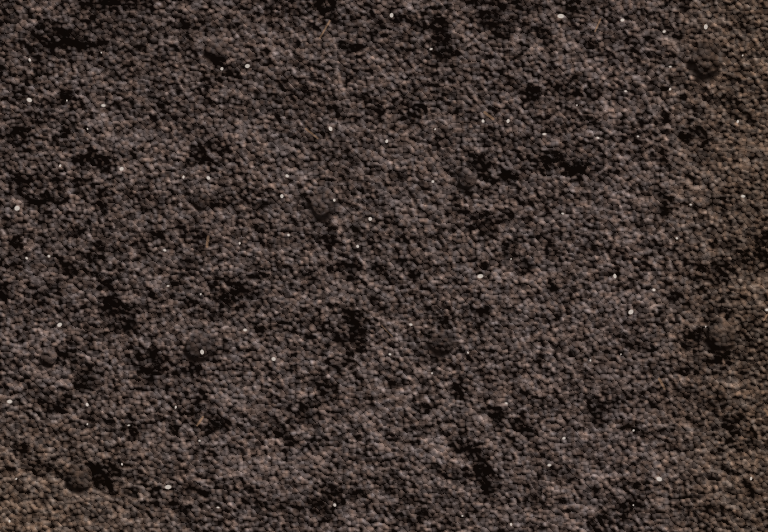
Give the GLSL for this texture, as a WebGL 1 fragment shader.

```glsl
precision highp float;
// Dark crumbly soil lit from above right: fine embossed noise, cellular grains
// and crevices give a brightness, which a brown ramp turns into colour.
// Clods with cast shadows, pale specks and bits of straw are scattered on top.

uniform vec2 u_resolution;

const vec2 LIGHT = vec2(0.4, 0.917);
const float MEAN_TONE = 0.262;
const float COARSE_FREQ = 9.0;      // cells per canvas height
const float COARSE_WEIGHT = 0.075;
const float WEIGHT_GAIN = 1.4;
const float GRAIN_FREQ = 112.0;
const float GRAIN_DEPTH = 0.24;
const float CRUMB_FREQ = 150.0;
const float CRUMB_DEPTH = 0.22;
const float CREVICE_DEPTH = 0.17;
const float CLOD_FREQ = 4.0;
const float CLOD_SHARE = 0.55;
const float SPECK_FREQ = 14.0;
const float SPECK_SHARE = 0.28;
const float STRAW_FREQ = 6.0;
const float STRAW_SHARE = 0.38;
const vec3 RAMP_SCALE = vec3(1.0, 0.89, 0.85);
const vec3 RAMP_SHIFT = vec3(0.0, -0.014, -0.02);
const vec3 SPECK_COLOR = vec3(0.82, 0.78, 0.74);
const vec3 STRAW_COLOR = vec3(0.60, 0.47, 0.37);

float hash(vec2 p) {
  vec3 q = fract(p.xyx * 0.1031);
  q += dot(q, q.yzx + 33.33);
  return fract((q.x + q.y) * q.z);
}

vec2 hash2(vec2 p) {
  return vec2(hash(p + 17.3), hash(p + 71.9));
}

float noise(vec2 p) {
  vec2 i = floor(p);
  vec2 f = fract(p);
  f = f * f * (3.0 - 2.0 * f);
  float low = mix(hash(i), hash(i + vec2(1.0, 0.0)), f.x);
  float high = mix(hash(i + vec2(0.0, 1.0)), hash(i + vec2(1.0, 1.0)), f.x);
  return mix(low, high, f.y);
}

// Light minus shade of a noise relief, from clumps down to crumbs.
float relief(vec2 p) {
  float sum = 0.0;
  float weight = COARSE_WEIGHT;
  float freq = COARSE_FREQ;
  mat2 turn = mat2(1.0);
  for (int i = 0; i < 5; i++) {
    vec2 q = turn * p * freq + float(i) * 19.7 + 40.0;
    sum += weight * (noise(q) - noise(q + turn * LIGHT * 0.6));
    turn *= mat2(0.8, 0.6, -0.6, 0.8);
    freq *= 2.07;
    weight *= WEIGHT_GAIN;
  }
  return sum;
}

// Round grains: bright towards the light, dark in the gaps.
float grains(vec2 p) {
  vec2 cell = floor(p);
  vec2 nearest = vec2(2.0);
  for (int y = -1; y <= 1; y++) {
    for (int x = -1; x <= 1; x++) {
      vec2 id = cell + vec2(float(x), float(y));
      vec2 d = p - id - hash2(id);
      if (dot(d, d) < dot(nearest, nearest)) nearest = d;
    }
  }
  return 0.6 * dot(nearest, LIGHT) + 0.22 - dot(nearest, nearest);
}

// Small black gaps between the clumps, ragged at the rim.
float crevices(vec2 p) {
  vec2 ragged = p + 0.012 * vec2(noise(p * 70.0), noise(p * 70.0 + 50.0));
  float depth = 0.6 * noise(ragged * 24.0 + 60.0) + 0.4 * noise(ragged * 51.0 + 90.0);
  return smoothstep(0.6, 0.78, depth);
}

// Darkens the ground below a clod and paints its rounded body.
float addClods(float tone, vec2 p, float texture) {
  vec2 cell = floor(p * CLOD_FREQ);
  vec2 center = (cell + 0.3 + 0.4 * hash2(cell + 5.0)) / CLOD_FREQ;
  float radius = mix(0.012, 0.034, hash(cell + 31.0));
  vec2 d = (p - center) / radius;
  d += 0.35 * (vec2(noise(p * 65.0), noise(p * 65.0 + 30.0)) - 0.5);
  float present = step(hash(cell + 53.0), CLOD_SHARE);
  float shadow = 1.0 - smoothstep(0.75, 1.1, length(d + LIGHT * 0.45));
  float body = 1.0 - smoothstep(0.85, 1.0, length(d));
  tone = mix(tone, 0.05, 0.9 * shadow * present);
  float bodyTone = 0.23 + 0.11 * dot(d, LIGHT) + 0.6 * texture;
  return mix(tone, bodyTone, body * present);
}

float speckMask(vec2 p, float pixel) {
  vec2 cell = floor(p * SPECK_FREQ);
  vec2 d = p - (cell + 0.15 + 0.7 * hash2(cell + 9.0)) / SPECK_FREQ;
  d.x *= mix(0.6, 1.4, hash(cell + 12.0));
  d.y += 0.5 * d.x * (hash(cell + 15.0) - 0.5);
  float radius = mix(0.0018, 0.005, pow(hash(cell + 23.0), 2.0));
  float present = step(hash(cell + 47.0), SPECK_SHARE);
  return present * (1.0 - smoothstep(radius - pixel, radius + pixel, length(d)));
}

float strawMask(vec2 p, float pixel) {
  vec2 cell = floor(p * STRAW_FREQ);
  vec2 d = p - (cell + 0.25 + 0.5 * hash2(cell + 3.0)) / STRAW_FREQ;
  float angle = 0.6 + 1.9 * hash(cell + 61.0);
  vec2 axis = vec2(cos(angle), sin(angle));
  float halfLength = mix(0.006, 0.019, hash(cell + 37.0));
  d -= axis * clamp(dot(d, axis), -halfLength, halfLength);
  float width = mix(0.001, 0.0027, hash(cell + 83.0));
  float present = step(hash(cell + 29.0), STRAW_SHARE);
  return present * (1.0 - smoothstep(width - pixel, width + pixel, length(d)));
}

void main() {
  vec2 p = gl_FragCoord.xy / u_resolution.y;
  vec2 uv = gl_FragCoord.xy / u_resolution;
  float pixel = 0.8 / u_resolution.y;

  // Ground brightness
  float texture = relief(p) + GRAIN_DEPTH * grains(p * GRAIN_FREQ);
  texture += CRUMB_DEPTH * (noise(p.yx * CRUMB_FREQ + 7.0) - 0.5);
  float tone = MEAN_TONE + texture + 0.04 * (noise(p * 3.0 + 8.0) - 0.5);
  tone += 0.03 * (0.5 - uv.y) - CREVICE_DEPTH * crevices(p);
  tone = max(addClods(tone, p, texture), 0.05);

  // Brown ramp, warmer towards the right edge and lower left corner
  vec3 color = tone * RAMP_SCALE + RAMP_SHIFT;
  float warmth = smoothstep(0.8, 1.0, uv.x) + 1.0 - smoothstep(0.0, 0.35, length(uv));
  color *= mix(vec3(1.0), vec3(1.01, 0.98, 0.9), warmth);
  color *= 1.0 + 0.1 * (noise(p * 130.0) - 0.5) * vec3(1.0, 0.0, -1.0);

  // Scattered debris
  color = mix(color, STRAW_COLOR * (0.85 + texture), 0.85 * strawMask(p, pixel));
  color = mix(color, SPECK_COLOR, 0.9 * speckMask(p, pixel));
  gl_FragColor = vec4(color, 1.0);
}
```
